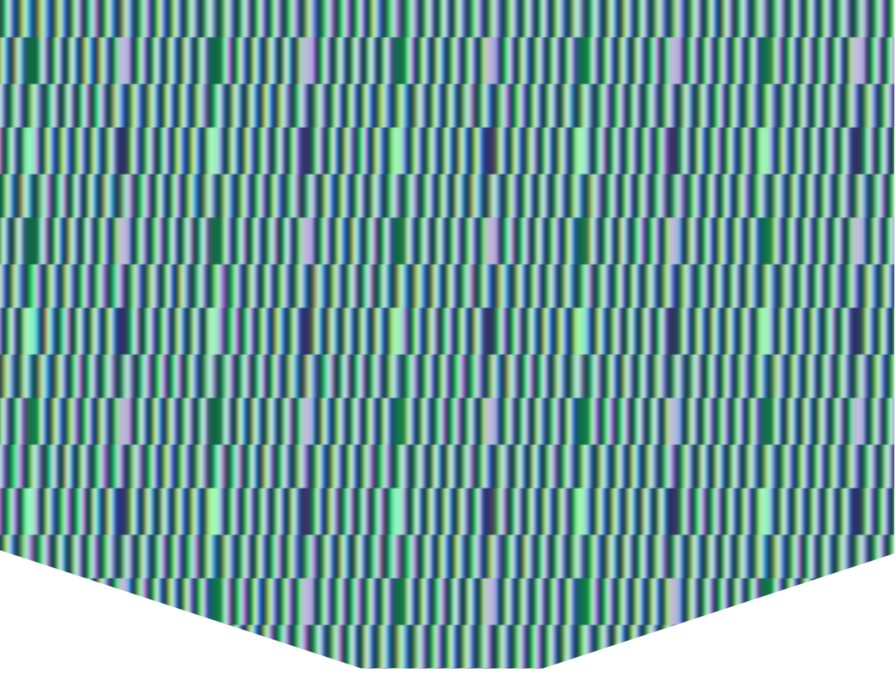
This pattern is drawn by a Shadertoy shader. Its source:

```glsl
// Rows of narrow light, indigo, dark and green stripes on a white ground, cut to a shallow point below.
// Each row shifts by a quarter stripe; the phase slows by half a stripe at regular columns,
// and smooth noise shifts the colour channels so that the fringes vary between stripes.

float hash(vec2 p) {
    vec3 q = fract(p.xyx * vec3(0.1031, 0.1030, 0.0973));
    q += dot(q, q.yzx + 33.33);
    return fract((q.x + q.y) * q.z);
}

// Value noise along one row, from -1 to 1
float rowNoise(float x, float row) {
    float cell = floor(x);
    float a = hash(vec2(cell, row) + 70.0);
    float b = hash(vec2(cell + 1.0, row) + 70.0);
    return 2.0 * mix(a, b, smoothstep(0.0, 1.0, x - cell)) - 1.0;
}

vec3 stripeRow(float x, float row) {
    // Six stripes per column, less half a stripe lost in the slow part;
    // the loss is tight in every second row and spread out in the others
    float s = (x - 420.0) / 78.7;
    float column = floor(s + 0.5);
    float fromCentre = s - column;
    float tight = 1.0 - mod(row, 2.0);
    float reach = mix(0.4, 0.08, tight);
    float slip = smoothstep(-reach, reach, fromCentre) - 0.5;
    float phase = 5.5 * column + 6.0 * fromCentre - 0.5 * slip + 0.25 * row;

    // Channel offsets give indigo on one side of the light and green on the other
    float wear = mix(0.16, 0.08, x / 768.0);
    vec3 offset = vec3(0.0, 0.065, -0.085);
    offset.r += wear * rowNoise(x / 14.0, row);
    offset.g += 0.25 * wear * rowNoise(x / 17.0, row + 31.0);
    offset.b += 0.35 * wear * rowNoise(x / 15.0, row + 57.0);
    vec3 wave = cos(6.28318 * (phase + offset));
    vec3 color = vec3(0.40, 0.58, 0.57) + vec3(0.29, 0.29, 0.27) * wave;

    // Slow columns alternate between violet and green
    float tint = cos(3.14159 * s) * (1.0 - smoothstep(0.02, 0.08, abs(fromCentre)));
    return color + tint * mix(0.3, 1.0, tight) * vec3(0.06, -0.11, 0.05);
}

void mainImage(out vec4 fragColor, in vec2 fragCoord) {
    // Canvas is 768 units wide, with y measured down from the top
    float pixel = 768.0 / iResolution.x;
    vec2 p = vec2(fragCoord.x, iResolution.y - fragCoord.y) * pixel;

    // Rows come in pairs, one slightly taller; blend across the nearest edge
    float pairIndex = floor((p.y - 32.0) / 77.28 + 0.25);
    float inPair = p.y - 32.0 - pairIndex * 77.28;
    float second = step(20.0, inPair);
    float edge = 2.0 * pairIndex + second;
    float halfBlend = max(1.2, 0.7 * pixel);
    float below = smoothstep(-halfBlend, halfBlend, inPair - 40.0 * second);
    vec3 color = mix(stripeRow(p.x, edge - 1.0), stripeRow(p.x, edge), below);

    // Flat tip with two sloping sides, and a thin white margin on the right
    float lowerEdge = 573.0 - 0.327 * max(abs(p.x - 387.5) - 77.5, 0.0);
    float inside = smoothstep(-pixel, pixel, lowerEdge - p.y);
    inside *= smoothstep(-pixel, pixel, 766.5 - p.x);
    fragColor = vec4(mix(vec3(1.0), clamp(color, 0.0, 1.0), inside), 1.0);
}
```
